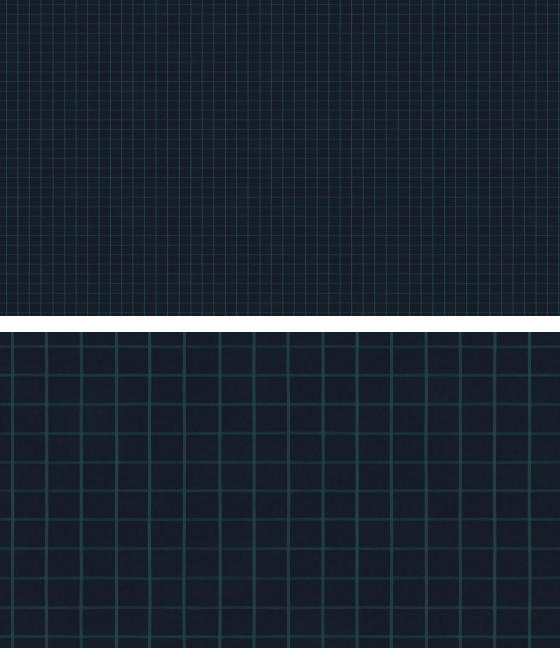
Top, the full canvas; bottom, a detail of the centre.
This pattern is drawn by a Shadertoy shader. Its source:

```glsl
// All lengths are fractions of the canvas height.
const vec2 PERIOD = vec2(0.03641, 0.03046);
const vec2 FIRST_LINE = vec2(0.0208, 0.0112);
const vec2 LINE_WIDTH = vec2(0.0033, 0.0030);
const vec2 SPACING_DRIFT = vec2(0.0048, 0.0020);
const float WOBBLE = 0.0009;
const vec2 STRENGTH = vec2(0.74, 0.66);
const vec2 WEAR = vec2(0.32, 0.60);
const float GRAIN = 0.012;
const float SMUDGE = 0.035;

const vec3 GROUND = vec3(0.084, 0.112, 0.155);
const vec3 WARP_INK = vec3(0.130, 0.290, 0.275);
const vec3 WEFT_INK = vec3(0.112, 0.228, 0.238);

vec2 hash2(vec2 p) {
    vec3 q = fract(p.xyx * vec3(0.1031, 0.1030, 0.0973));
    q += dot(q, q.yzx + 33.33);
    return fract((q.xx + q.yz) * q.zy);
}

float cornerSlope(vec2 cell, vec2 offset) {
    return dot(hash2(cell) * 2.0 - 1.0, offset);
}

// Gradient noise, roughly -0.7 to 0.7.
float gradientNoise(vec2 p) {
    vec2 i = floor(p), f = p - i;
    vec2 u = f * f * f * (f * (f * 6.0 - 15.0) + 10.0);
    vec2 e = vec2(1.0, 0.0);
    float low = mix(cornerSlope(i, f), cornerSlope(i + e, f - e), u.x);
    float high = mix(cornerSlope(i + e.yx, f - e.yx), cornerSlope(i + 1.0, f - 1.0), u.x);
    return mix(low, high, u.y);
}

// Share of a pixel covered by a line of the given width.
float lineCoverage(float d, float width, float pixel) {
    vec2 edges = (vec2(0.5, -0.5) * width - d) / pixel;
    vec2 c = clamp(edges + 0.5, 0.0, 1.0);
    return c.x - c.y;
}

// One family of parallel lines, uneven in spacing and worn along its length.
float wornLines(float across, float along, int axis, float pixel) {
    float id = floor((across - FIRST_LINE[axis]) / PERIOD[axis] + 0.5);
    float seed = 40.0 + 90.0 * float(axis);
    float drift = SPACING_DRIFT[axis] * gradientNoise(vec2(id * 0.37 + 0.2, seed + 0.5));
    float wobble = WOBBLE * gradientNoise(vec2(along * 14.0, id * 7.31 + seed));
    float d = across - FIRST_LINE[axis] - id * PERIOD[axis] - drift - wobble;

    float patches = gradientNoise(vec2(along * 9.0, id * 0.6 + seed));
    float flecks = gradientNoise(vec2(along * 75.0, id * 3.7 + seed));
    float lineTone = hash2(vec2(id + 100.0, seed)).x - 0.5;
    float ink = 1.0 + WEAR[axis] * (0.7 * patches + 0.6 * flecks + 0.5 * lineTone);
    return lineCoverage(d, LINE_WIDTH[axis], pixel) * clamp(STRENGTH[axis] * ink, 0.0, 1.0);
}

void mainImage(out vec4 fragColor, in vec2 fragCoord) {
    float pixel = 1.0 / iResolution.y;
    vec2 p = fragCoord * pixel;

    // Ground with fine grain and faint ink residue
    float grain = gradientNoise(p * 190.0 + 17.0);
    float residue = max(gradientNoise(p * vec2(11.0, 16.0) + 5.0), 0.0)
                  * (0.5 + max(gradientNoise(p * 130.0 + 71.0), 0.0));
    vec3 color = GROUND + GRAIN * grain;
    color += SMUDGE * residue * vec3(0.4, 1.0, 0.9);

    // Horizontal lines under the stronger vertical ones
    color = mix(color, WEFT_INK, wornLines(p.y, p.x, 1, pixel));
    color = mix(color, WARP_INK, wornLines(p.x, p.y, 0, pixel));

    fragColor = vec4(color, 1.0);
}
```
